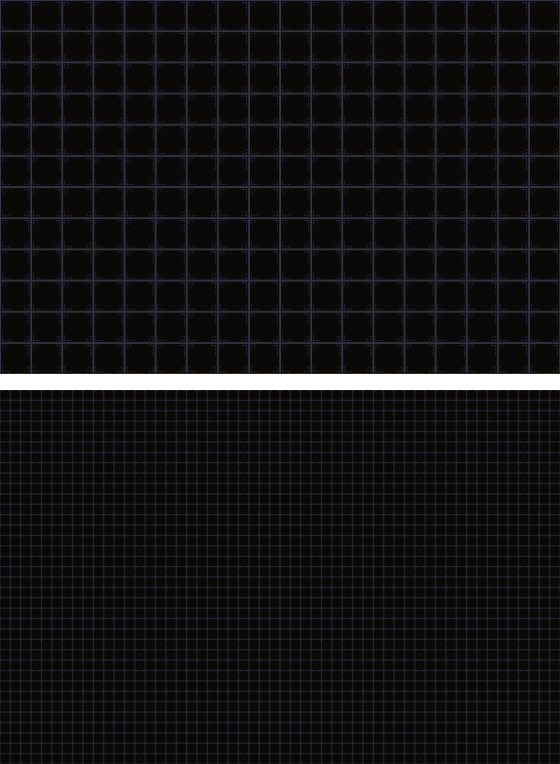
Top: one tile. Bottom: repeated 3 by 3.
A Shadertoy shader for this pattern:

```glsl
// Dark square tiles in an 18 by 12 grid, with two-tone slate grout and dashed corner
// marks. Each tile is laid out in 32 by 32 units; strokes are rectangles smoothed by
// a box filter. Whole repeats make all four sides wrap.

const vec2 REPEATS = vec2(18.0, 12.0);
const float UNITS = 32.0;          // layout units per tile
const float GROUT_HALF = 1.0;      // grout width on each side of a tile edge
const float INSET = 2.0;           // gap from tile edge to corner marks
const float STROKE = 1.0;          // thickness of corner marks
const float DASH = 2.0;            // dash length
const float PITCH = 3.0;           // dash length plus gap
const float MAX_BLUR = 0.92;       // widest smoothing, in layout units
const vec3 TILE_COLOR = vec3(0.039, 0.037, 0.029);
const vec3 GROUT_LIGHT = vec3(0.212, 0.208, 0.270);
const vec3 GROUT_SHADE = vec3(0.172, 0.169, 0.216);
const vec3 MARK_COLOR = vec3(0.138, 0.138, 0.232);

// Share of a filter window of size blur, centred at p, that lies inside a box.
float boxCoverage(vec2 p, vec2 low, vec2 size, vec2 blur) {
    vec2 overlap = min(p + 0.5 * blur, low + size) - max(p - 0.5 * blur, low);
    vec2 share = clamp(overlap / blur, 0.0, 1.0);
    return share.x * share.y;
}

// A leading stroke followed by dashes, running along x from a corner.
float dashedArm(vec2 p, vec2 blur, float lead, int dashes) {
    float cover = boxCoverage(p, vec2(INSET), vec2(lead, STROKE), blur);
    for (int i = 0; i < dashes; i++) {
        float start = INSET + lead + 1.0 + PITCH * float(i);
        cover += boxCoverage(p, vec2(start, INSET), vec2(DASH, STROKE), blur);
    }
    return min(cover, 1.0);
}

// Two dashed arms meeting at a corner: x arm and y arm.
float cornerMark(vec2 p, vec2 blur, vec2 leads, ivec2 dashes) {
    float armX = dashedArm(p, blur, leads.x, dashes.x);
    float armY = dashedArm(p.yx, blur.yx, leads.y, dashes.y);
    return max(armX, armY);
}

// Short diagonal of specks just inside a corner.
float cornerSpecks(vec2 p, vec2 blur) {
    float cover = 0.0;
    for (int i = 0; i < 2; i++) {
        vec2 low = vec2(4.0 + 2.0 * float(i), 6.0 - 2.0 * float(i));
        cover += boxCoverage(p, low, vec2(STROKE), blur);
    }
    return cover;
}

void mainImage(out vec4 fragColor, in vec2 fragCoord) {
    vec2 p = fract(fragCoord / iResolution.xy * REPEATS) * UNITS;
    vec2 blur = min(UNITS * REPEATS / iResolution.xy, vec2(MAX_BLUR));
    vec2 far = UNITS - p;

    // Corner marks, each measured from its own corner
    vec2 topLeft = vec2(p.x, far.y);
    vec2 bottomRight = vec2(far.x, p.y);
    float marks = cornerMark(far, blur, vec2(5.0, 3.0), ivec2(0, 3));
    marks = max(marks, cornerMark(p, blur, vec2(2.0, 3.0), ivec2(2, 1)));
    marks = max(marks, cornerMark(topLeft, blur, vec2(2.0, 1.0), ivec2(1, 1)));
    marks = max(marks, cornerMark(bottomRight, blur, vec2(2.0, 2.0), ivec2(1, 1)));
    marks = max(marks, cornerSpecks(topLeft, blur));
    marks = max(marks, cornerSpecks(bottomRight, blur));

    // Grout straddles the tile edges
    vec2 edge = min(p, far);
    vec2 strips = clamp((GROUT_HALF - edge) / blur + 0.5, 0.0, 1.0);
    float grout = 1.0 - (1.0 - strips.x) * (1.0 - strips.y);

    // Its left and top borders within a tile are lighter than the others
    vec2 offset = mix(p, -far, step(0.5 * UNITS, p)) * vec2(1.0, -1.0);
    vec2 lit = clamp(0.5 + offset / blur, 0.0, 1.0);
    float light = edge.x < edge.y ? lit.x : lit.y;
    vec3 groutColor = mix(GROUT_SHADE, GROUT_LIGHT, light);

    vec3 color = mix(TILE_COLOR, MARK_COLOR, min(marks, 1.0));
    color = mix(color, groutColor, grout);
    fragColor = vec4(color, 1.0);
}
```
